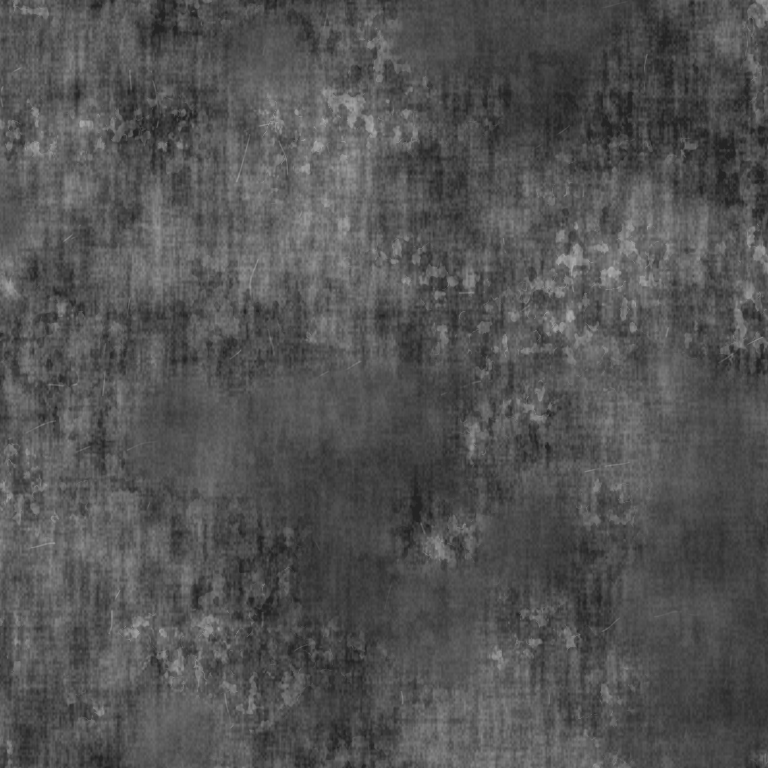
A WebGL 2 fragment shader for this texture:

```glsl
#version 300 es
precision highp float;

uniform vec2 u_resolution;
out vec4 outColor;

const float BASE_GRAY = 0.343;
const float CLOUD_GAIN = 0.34;
const float MOTTLE_GAIN = 0.24;
const float STREAK_GAIN = 0.21;
const float WEAVE_GAIN = 0.10;
const float GRAIN_GAIN = 0.11;
const float FLAKE_GAIN = 0.15;
const float CHIP_GAIN = 0.09;
const float SCRATCH_GAIN = 0.13;
const float SCRATCH_CELLS = 11.0;
const float SCRATCH_WIDTH = 0.0006;

float hash(vec2 p) {
    vec3 q = fract(p.xyx * vec3(0.1031, 0.1030, 0.0973));
    q += dot(q, q.yzx + 33.33);
    return fract((q.x + q.y) * q.z);
}

float valueNoise(vec2 p) {
    vec2 cell = floor(p);
    vec2 f = fract(p);
    f = f * f * (3.0 - 2.0 * f);
    float low = mix(hash(cell), hash(cell + vec2(1.0, 0.0)), f.x);
    float high = mix(hash(cell + vec2(0.0, 1.0)), hash(cell + 1.0), f.x);
    return mix(low, high, f.y);
}

float fbm(vec2 p, int octaves) {
    float sum = 0.0, weight = 0.5, total = 0.0;
    for (int i = 0; i < octaves; i++) {
        sum += weight * valueNoise(p);
        total += weight;
        weight *= 0.5;
        p = p * 2.03 + vec2(17.3, 41.7);
    }
    return sum / total;
}

float segmentDistance(vec2 p, vec2 halfSpan) {
    float t = clamp(dot(p, halfSpan) / dot(halfSpan, halfSpan), -1.0, 1.0);
    return length(p - halfSpan * t);
}

// Sparse hairlines, mostly upright, one candidate per grid cell
float scratches(vec2 uv, float pixel) {
    vec2 p = uv * SCRATCH_CELLS;
    p += 0.12 * (vec2(valueNoise(p * 3.0), valueNoise(p * 3.0 + 50.0)) - 0.5);
    float cover = 0.0;
    for (int y = -1; y <= 1; y++) {
        for (int x = -1; x <= 1; x++) {
            vec2 cell = floor(p) + vec2(x, y);
            vec2 center = cell + vec2(hash(cell + 11.0), hash(cell + 27.0));
            float angle = 1.57 + (hash(cell + 43.0) - 0.5) * 0.7;
            if (hash(cell + 59.0) > 0.75) angle -= 1.2;
            float reach = mix(0.08, 0.4, hash(cell + 71.0));
            float d = segmentDistance(p - center, reach * vec2(cos(angle), sin(angle)));
            float line = 1.0 - smoothstep(0.0, SCRATCH_WIDTH + pixel, d / SCRATCH_CELLS);
            cover = max(cover, line * step(0.45, hash(cell + 83.0)));
        }
    }
    return cover * smoothstep(0.3, 0.65, valueNoise(uv * 90.0));
}

void main() {
    float pixel = 1.0 / min(u_resolution.x, u_resolution.y);
    vec2 uv = gl_FragCoord.xy * pixel;

    // Broad stains and calm, rubbed-down areas
    float cloud = fbm(uv * vec2(5.5, 5.0) + 3.7, 4) - 0.5;
    float wear = smoothstep(0.34, 0.5, fbm(uv * 4.2 + 61.0, 3));
    float detail = mix(0.35, 1.0, wear);

    // Blotches, upright streaks, faint cross weave and grain
    float mottle = fbm(uv * vec2(30.0, 24.0) + 9.0, 4) - 0.5;
    float streak = fbm(uv * vec2(150.0, 17.0) + 23.0, 3) - 0.5;
    float weave = fbm(uv * vec2(22.0, 160.0) + 37.0, 2) - 0.5;
    float grain = valueNoise(uv * vec2(370.0, 270.0) + 5.0) - 0.5;
    float gray = BASE_GRAY + CLOUD_GAIN * cloud;
    gray += detail * (MOTTLE_GAIN * mottle + STREAK_GAIN * streak + WEAVE_GAIN * weave);
    gray += mix(0.55, 1.0, wear) * GRAIN_GAIN * grain;

    // Ragged pale flakes and broken crack edges in clusters
    float cluster = smoothstep(0.48, 0.66, fbm(uv * vec2(10.0, 12.0) + 91.0, 3));
    float chipField = fbm(uv * vec2(85.0, 68.0) + 13.0, 3);
    float flake = smoothstep(0.56, 0.72, chipField);
    float ridge = abs(fbm(uv * vec2(48.0, 36.0) + 77.0, 3) - 0.5);
    float crack = (1.0 - smoothstep(0.008, 0.03, ridge)) * smoothstep(0.45, 0.65, chipField);
    gray += FLAKE_GAIN * wear * cluster * max(flake, crack);

    // Dark pits where the coat has come away
    float pitArea = smoothstep(0.46, 0.64, fbm(uv * vec2(9.0, 11.0) + 131.0, 3));
    float pit = smoothstep(0.5, 0.66, fbm(uv * vec2(95.0, 65.0) + 151.0, 3));
    gray -= CHIP_GAIN * detail * pitArea * pit;

    gray += SCRATCH_GAIN * detail * scratches(uv, pixel);
    outColor = vec4(vec3(clamp(gray, 0.14, 0.72)), 1.0);
}
```
